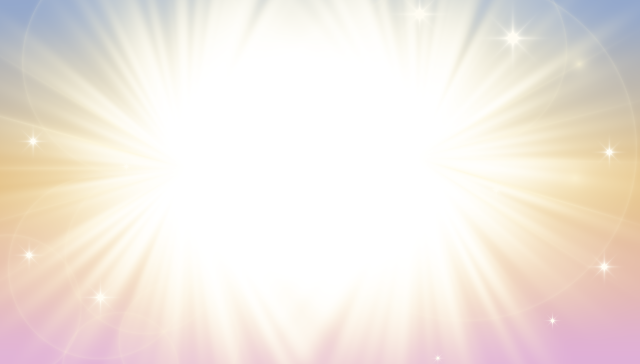
Give the GLSL for this background, as a Shadertoy shader.

```glsl
const vec3 CREAM = vec3(1.0, 0.97, 0.85);

vec2 hashGradient(vec2 cell) {
    vec2 h = vec2(dot(cell, vec2(127.1, 311.7)), dot(cell, vec2(269.5, 183.3)));
    return 2.0 * fract(sin(h) * 43758.5) - 1.0;
}

float gradientNoise(vec2 p) {
    vec2 i = floor(p), f = fract(p);
    vec2 u = f * f * (3.0 - 2.0 * f);
    vec2 e = vec2(0.0, 1.0);
    float low = mix(dot(hashGradient(i), f), dot(hashGradient(i + e.yx), f - e.yx), u.x);
    float high = mix(dot(hashGradient(i + e.xy), f - e.xy), dot(hashGradient(i + e.yy), f - e.yy), u.x);
    return mix(low, high, u.y);
}

// Vertical sky: pink, peach, gold, grey, blue
vec3 skyColor(float y) {
    vec3 c = mix(vec3(0.88, 0.69, 0.84), vec3(0.90, 0.74, 0.67), smoothstep(0.0, 0.28, y));
    c = mix(c, vec3(0.89, 0.75, 0.52), smoothstep(0.24, 0.5, y));
    c = mix(c, vec3(0.74, 0.72, 0.69), smoothstep(0.5, 0.8, y));
    return mix(c, vec3(0.58, 0.66, 0.80), smoothstep(0.75, 1.0, y));
}

// Streaks that depend only on the direction from a centre
float rayStreaks(vec2 v) {
    vec2 dir = v / max(length(v), 0.001);
    return gradientNoise(dir * 5.0 + 3.7) + 0.8 * gradientNoise(dir * 13.0 + 9.2);
}

float beam(vec2 v, float angle, float width) {
    vec2 dir = vec2(cos(angle), sin(angle));
    float along = dot(v, dir);
    float across = abs(dot(v, vec2(-dir.y, dir.x)));
    return exp(-across / width) * smoothstep(0.0, 0.15, along) * smoothstep(0.8, 0.2, along);
}

float starArms(vec2 q) {
    q = abs(q);
    vec2 taper = pow(clamp(1.0 - q, 0.0, 1.0), vec2(2.0));
    return taper.x * exp(-q.y * 26.0) + taper.y * exp(-q.x * 26.0);
}

float sparkle(vec2 q) {
    vec2 diagonal = vec2(q.x + q.y, q.x - q.y) * 0.7071;
    return starArms(q) + 0.6 * starArms(diagonal) + 0.5 * exp(-dot(q, q) * 22.0);
}

void mainImage(out vec4 fragColor, in vec2 fragCoord) {
    vec2 p = fragCoord / iResolution.y;
    float pixel = 1.0 / iResolution.y;
    vec3 color = skyColor(p.y);

    // Lens discs: centre and radius
    vec3 discs[8] = vec3[8](
        vec3(0.377, 0.829, 0.315), vec3(1.279, 0.589, 0.470),
        vec3(1.290, 0.863, 0.267), vec3(0.274, 0.265, 0.251),
        vec3(0.023, 0.155, 0.200), vec3(0.400, 0.304, 0.221),
        vec3(0.331, -0.018, 0.160), vec3(0.491, 0.064, 0.164));
    for (int i = 0; i < 8; i++) {
        float edge = length(p - discs[i].xy) - discs[i].z;
        float fill = smoothstep(pixel, -pixel, edge);
        float rim = exp(-abs(edge) / 0.004);
        color = mix(color, CREAM, 0.06 * fill + 0.14 * rim);
    }

    // Central glow with a streaked outline
    vec2 leftLobe = vec2(0.514, 0.537), rightLobe = vec2(1.142, 0.566);
    float side = smoothstep(0.68, 1.0, p.x);
    float streaks = mix(rayStreaks(p - leftLobe), rayStreaks(p - rightLobe), side);
    vec2 v = p - vec2(0.845, 0.543);
    float dist = length(v * vec2(0.74, 0.96));
    float streaked = dist - 0.13 * streaks * smoothstep(0.2, 0.45, dist);
    color = mix(color, CREAM, 0.95 * smoothstep(0.78, 0.3, streaked));
    color = mix(color, vec3(1.0), smoothstep(0.56, 0.28, streaked));

    // Long thin beams leaving both lobes
    float beams = 0.0;
    for (int i = 0; i < 5; i++) {
        float spread = float(i - 2) * 0.27;
        float strength = i == 1 ? 0.6 : 0.3;
        beams += strength * beam(p - leftLobe, 3.14 + spread, 0.007);
        beams += strength * beam(p - rightLobe, spread - 0.02, 0.007);
    }
    color = mix(color, CREAM, min(beams, 0.8));

    // Sparkles: centre and arm length
    vec3 stars[11] = vec3[11](
        vec3(1.153, 0.961, 0.11), vec3(1.409, 0.895, 0.125),
        vec3(0.091, 0.612, 0.058), vec3(1.674, 0.582, 0.058),
        vec3(0.080, 0.299, 0.055), vec3(0.276, 0.183, 0.07),
        vec3(1.660, 0.267, 0.062), vec3(1.518, 0.119, 0.03),
        vec3(1.363, 0.479, 0.04), vec3(1.203, 0.016, 0.025),
        vec3(0.347, 0.543, 0.03));
    for (int i = 0; i < 11; i++) {
        float light = sparkle((p - stars[i].xy) / stars[i].z);
        color = mix(color, vec3(1.0, 0.99, 0.95), min(light, 1.0));
    }

    // Soft orbs on the right
    float orbs = exp(-length(p - vec2(1.591, 0.824)) / 0.02)
               + 0.7 * exp(-length(p - vec2(1.58, 0.511)) / 0.02);
    color = mix(color, CREAM, 0.7 * min(orbs, 1.0));

    fragColor = vec4(color, 1.0);
}
```
